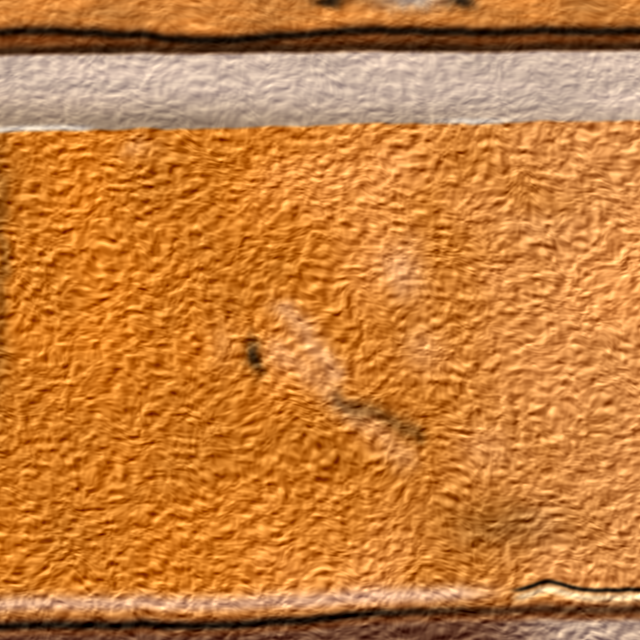
Give the GLSL for this texture, as a WebGL 1 fragment shader.

```glsl
precision highp float;
// Weathered orange brick between two mortar joints, lit from above.
// Stacked horizontal bands with wobbling edges are tinted by soft stains,
// then an embossed, warped noise adds the fine wrinkled grain.
uniform vec2 u_resolution;

float hash(vec2 p) {
  p = fract(p * vec2(0.1031, 0.1137));
  p += dot(p, p.yx + 33.33);
  return fract((p.x + p.y) * p.x * 17.0);
}

float noise(vec2 p) {
  vec2 i = floor(p), f = fract(p);
  f = f * f * (3.0 - 2.0 * f);
  return mix(mix(hash(i), hash(i + vec2(1.0, 0.0)), f.x),
             mix(hash(i + vec2(0.0, 1.0)), hash(i + 1.0), f.x), f.y);
}

float fbm(vec2 p) {
  float sum = 0.0, amp = 0.5;
  for (int i = 0; i < 4; i++) {
    sum += amp * noise(p);
    p = mat2(1.6, 1.2, -1.2, 1.6) * p + 7.3;
    amp *= 0.5;
  }
  return sum;
}

// Soft elliptical stain, 1 at its centre.
float blob(vec2 p, vec2 centre, vec2 radius) {
  vec2 d = (p - centre) / radius;
  return exp(-dot(d, d));
}

// Soft stroke from a to b.
float streak(vec2 p, vec2 a, vec2 b, float width) {
  vec2 ab = b - a;
  float d = length(p - a - ab * clamp(dot(p - a, ab) / dot(ab, ab), 0.0, 1.0));
  return exp(-d * d / (width * width));
}

// Soft horizontal line at height y.
float line(float py, float y, float width) {
  float d = (py - y) / width;
  return exp(-d * d);
}

// Embossed relief: the height difference toward the light.
float grain(vec2 p) {
  vec2 warp = vec2(fbm(p * 9.0), fbm(p * 9.0 + 31.0)) * 0.045;
  vec2 q = (p + warp) * vec2(80.0, 125.0);
  float coarse = noise(q) - noise(q + vec2(0.45, -0.85));
  q = q * 1.9 + 17.0;
  return coarse + 0.5 * (noise(q) - noise(q + vec2(0.5, -0.8)));
}

void main() {
  vec2 uv = gl_FragCoord.xy / u_resolution;
  float soft = fbm(uv * 7.0);
  float wobble = (fbm(vec2(uv.x * 14.0, 3.0)) - 0.47) * 0.012;
  vec2 p = uv + (vec2(fbm(uv * 22.0), fbm(uv * 22.0 + 9.0)) - 0.47) * 0.035;
  float relief = grain(uv);
  float relieve = 0.36;

  // Brick face: saturated on the left, paler and pinker on the right.
  float pink = smoothstep(0.35, 1.0, uv.x + (soft - 0.47) * 0.9);
  vec3 col = mix(vec3(0.81, 0.46, 0.12), vec3(0.85, 0.55, 0.29), pink);
  col *= 0.86 + 0.3 * soft;

  // Pale scuffs and dark marks on the face.
  float pale = streak(p, vec2(0.44, 0.52), vec2(0.52, 0.42), 0.020);
  pale += 0.7 * streak(p, vec2(0.43, 0.45), vec2(0.63, 0.285), 0.022);
  pale += blob(p, vec2(0.635, 0.575), vec2(0.032, 0.045));
  pale += 0.6 * blob(p, vec2(0.66, 0.46), vec2(0.035, 0.04));
  pale += 0.6 * blob(p, vec2(0.21, 0.77), vec2(0.03, 0.018));
  pale += 0.4 * blob(p, vec2(0.35, 0.46), vec2(0.03, 0.04));
  pale += 0.4 * blob(p, vec2(0.77, 0.30), vec2(0.05, 0.05));
  pale += 0.4 * blob(p, vec2(0.84, 0.64), vec2(0.06, 0.03));
  col = mix(col, vec3(0.91, 0.66, 0.46), clamp(pale * 0.7, 0.0, 0.8));
  float dark = 0.35 * streak(p, vec2(0.53, 0.375), vec2(0.65, 0.325), 0.016);
  dark += 0.75 * blob(p, vec2(0.395, 0.447), vec2(0.011, 0.026));
  dark += 0.22 * blob(p, vec2(0.79, 0.18), vec2(0.09, 0.04));
  dark += 0.3 * blob(p, vec2(0.0, 0.58), vec2(0.015, 0.2));
  col *= 1.0 - dark;

  // Lower lip: pale ledge, brown underside, black gap, next mortar.
  float lip = 0.056 + 0.022 * smoothstep(0.3, 0.9, uv.x) + wobble;
  float ledge = line(uv.y, lip, 0.015) * (1.0 - smoothstep(0.7, 0.82, uv.x));
  col = mix(col, vec3(0.88, 0.70, 0.60), 0.8 * ledge);
  col = mix(col, vec3(0.52, 0.29, 0.14), 1.0 - smoothstep(lip - 0.03, lip - 0.010, uv.y));
  float gap = 0.022 + 0.025 * smoothstep(0.3, 0.75, uv.x) + wobble;
  col *= 1.0 - 0.85 * line(uv.y, gap, 0.007) * (1.0 - 0.5 * smoothstep(0.5, 0.8, uv.x));
  vec3 lowerJoint = mix(vec3(0.42, 0.26, 0.18), vec3(0.74, 0.62, 0.54), smoothstep(0.72, 0.92, uv.x));
  col = mix(col, lowerJoint, 1.0 - smoothstep(gap - 0.022, gap - 0.008, uv.y));

  // Chipped corner with a bright flake under a crack.
  float chip = smoothstep(0.79, 0.82, uv.x);
  float crack = 0.078 + 0.012 * blob(uv, vec2(0.86, uv.y), vec2(0.035, 1.0)) + wobble;
  col = mix(col, vec3(0.97, 0.82, 0.62), chip * line(uv.y, crack - 0.012, 0.007));
  col *= 1.0 - 0.85 * chip * line(uv.y, crack, 0.004);

  // Upper mortar joint, shaded toward its lower edge.
  float brickTop = 0.795 + 0.016 * smoothstep(0.0, 1.0, uv.x) + wobble;
  float joint = smoothstep(brickTop - 0.004, brickTop + 0.004, uv.y);
  vec3 mortar = mix(vec3(0.62, 0.52, 0.43), vec3(0.83, 0.73, 0.66), smoothstep(0.80, 0.88, uv.y + 0.03 * uv.x));
  mortar *= 0.88 + 0.25 * fbm(uv * vec2(8.0, 60.0));
  col = mix(col, mortar, joint);
  relieve = mix(relieve, 0.19, joint);
  float rim = 1.0 - smoothstep(0.12, 0.16, uv.x) + blob(uv, vec2(0.74, uv.y), vec2(0.05, 1.0));
  col = mix(col, vec3(0.95, 0.89, 0.82), 0.8 * rim * line(uv.y, brickTop + 0.004, 0.005));

  // Brick above: shadowed underside, dark crack and lit face.
  float under = 0.914 + 0.007 * uv.x + wobble * 0.6;
  float seam = 0.951 - 0.014 * blob(uv, vec2(0.33, uv.y), vec2(0.15, 1.0)) + wobble;
  vec3 upper = mix(vec3(0.48, 0.25, 0.09), vec3(0.84, 0.52, 0.23), smoothstep(seam - 0.003, seam + 0.022, uv.y));
  upper *= 0.75 + 0.5 * fbm(uv * vec2(12.0, 50.0));
  upper *= 1.0 - 0.8 * line(uv.y, seam, 0.007) - 0.55 * line(uv.y, under + 0.006, 0.009);
  upper = mix(upper, vec3(0.70, 0.60, 0.52), blob(p, vec2(0.65, 1.0), vec2(0.06, 0.018)));
  upper *= 1.0 - 0.8 * blob(p, vec2(0.51, 1.0), vec2(0.025, 0.01)) - 0.8 * blob(p, vec2(0.725, 0.995), vec2(0.02, 0.014));
  col = mix(col, upper, smoothstep(under - 0.005, under + 0.005, uv.y));

  // Grain lightens and darkens every surface.
  col += relief * relieve * vec3(1.0, 0.95, 0.75) * (0.35 + col.r * 0.8);
  gl_FragColor = vec4(clamp(col, 0.0, 1.0), 1.0);
}
```
